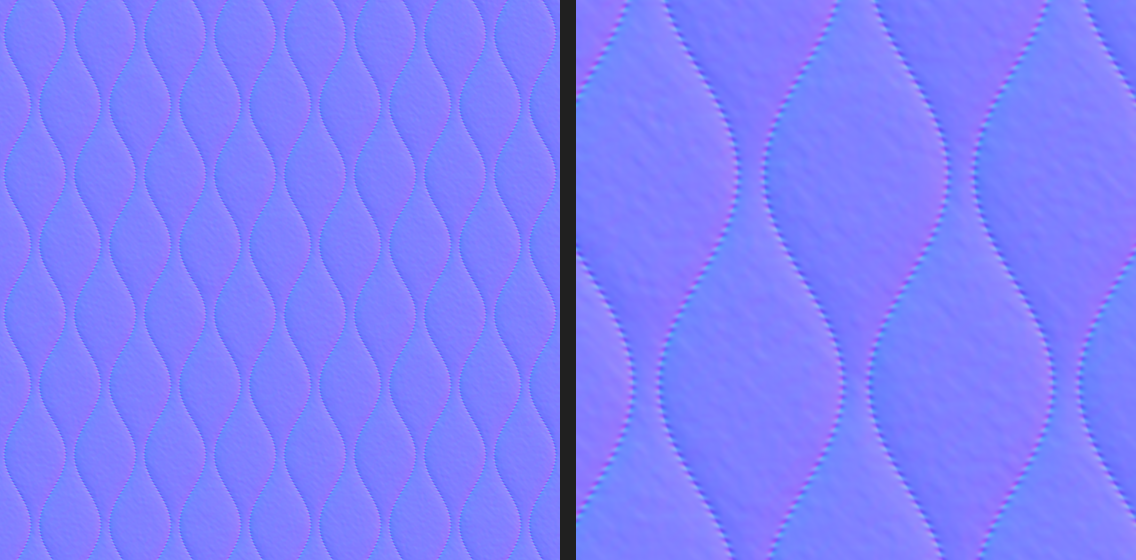
Left, the full canvas; right, a detail of the centre.
A Shadertoy shader for this texture map:

```glsl
// Tangent-space normal map of padded leather quilted in staggered wavy ogee cells with stitched seams.

const float TAU = 6.2831853;
const vec2 REPEATS = vec2(8.0, 4.0);     // cells across and down
const float WAVE = 0.0234;               // sideways swing of a seam
const float STITCHES = 176.0;            // stitches along the full height
const float PUFF_SLOPE = 0.20;
const float PUFF_WIDTH = 0.012;
const float CREASE_SLOPE = 0.16;
const float CREASE_WIDTH = 0.0022;
const float STITCH_HEIGHT = 0.00030;

float hash(vec2 p) {
    return fract(sin(dot(p, vec2(127.1, 311.7))) * 43758.5453);
}

// Value noise that wraps after a whole number of cells
float wrapNoise(vec2 p, vec2 period) {
    vec2 cell = floor(p);
    vec2 f = fract(p);
    vec2 w = f * f * f * (f * (f * 6.0 - 15.0) + 10.0);
    vec2 a = mod(cell, period);
    vec2 b = mod(cell + 1.0, period);
    return mix(mix(hash(a), hash(vec2(b.x, a.y)), w.x),
               mix(hash(vec2(a.x, b.y)), hash(b), w.x), w.y);
}

// Signed distance to the nearest seam of one family; side is +1 or -1
float seamDistance(vec2 uv, float side) {
    float phase = TAU * REPEATS.y * (uv.y + 0.0625);
    float seamX = 0.5 / REPEATS.x + side * (0.25 / REPEATS.x + WAVE * cos(phase));
    float across = (fract((uv.x - seamX) * REPEATS.x + 0.5) - 0.5) / REPEATS.x;
    float slope = WAVE * TAU * REPEATS.y * sin(phase);
    return across / sqrt(1.0 + slope * slope);
}

// Padding sinking into a narrow crease, notched by the thread
float seamHeight(vec2 uv, float side) {
    float d = seamDistance(uv, side);
    float rounded = sqrt(d * d + 0.0007 * 0.0007);
    float puff = PUFF_SLOPE * PUFF_WIDTH * exp(-rounded / PUFF_WIDTH);
    float crease = CREASE_SLOPE * CREASE_WIDTH * exp(-rounded / CREASE_WIDTH);
    float thread = exp(-d * d / (0.0022 * 0.0022)) * cos(TAU * STITCHES * uv.y);
    return STITCH_HEIGHT * thread - puff - crease;
}

// Fine diagonal creases, pores and soft unevenness
float leatherGrain(vec2 uv) {
    vec2 creases = vec2(125.0, 75.0);
    vec2 diagonal = vec2(uv.x + uv.y, uv.x - uv.y) * creases;
    float grain = 0.00024 * wrapNoise(diagonal, creases);
    grain += 0.00013 * wrapNoise(uv * 210.0, vec2(210.0));
    grain += 0.00040 * wrapNoise(uv * 30.0, vec2(30.0));
    return grain;
}

float surfaceHeight(vec2 uv) {
    return seamHeight(uv, 1.0) + seamHeight(uv, -1.0) + leatherGrain(uv);
}

vec3 surfaceNormal(vec2 uv, float reach) {
    vec2 e = vec2(reach, 0.0);
    float dx = surfaceHeight(uv + e.xy) - surfaceHeight(uv - e.xy);
    float dy = surfaceHeight(uv + e.yx) - surfaceHeight(uv - e.yx);
    return normalize(vec3(-dx, -dy, 2.0 * reach));
}

void mainImage(out vec4 fragColor, in vec2 fragCoord) {
    // Average 2 by 2 samples for smooth edges
    vec3 normal = vec3(0.0);
    for (int i = 0; i < 4; i++) {
        vec2 offset = vec2(float(i % 2), float(i / 2)) * 0.5 - 0.25;
        normal += surfaceNormal((fragCoord + offset) / iResolution.xy, 0.0006);
    }
    fragColor = vec4(normalize(normal) * 0.5 + 0.5, 1.0);
}
```
